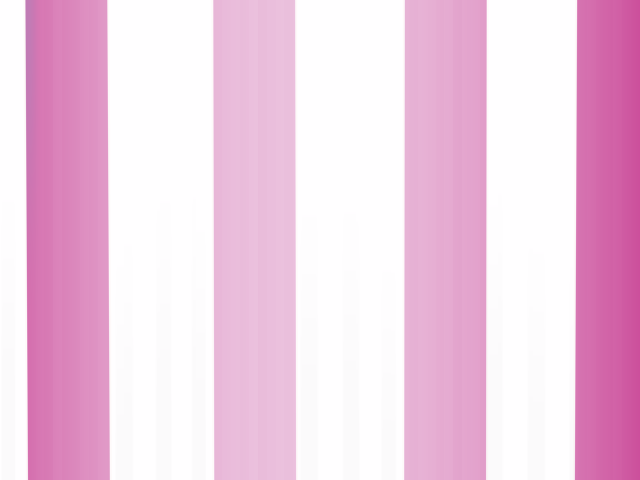
Reproduce this pattern procedurally as a Shadertoy shader.

```glsl
#define STRIPES 4
#define STRIPE_WIDTH 0.128
#define TILT 0.0025
#define SOFTNESS 0.0012
#define PEAK_X 0.46
#define PAPER vec3(0.999, 0.995, 0.999)
#define PALE_PINK vec3(0.92, 0.75, 0.865)
#define DEEP_PINK vec3(0.80, 0.31, 0.61)
#define MAUVE vec3(0.73, 0.50, 0.72)
#define BAND_COUNT 72.0
#define BAND_STRENGTH 0.012
#define SHADE_STRENGTH 0.016

// Left edge of a stripe: uneven pitch, with a slight lean toward the centre
float stripeStart(float i, float y) {
    float start = 0.0417 + 0.2923 * i + 0.00285 * i * (i - 1.0)
                - 0.00595 * i * (i - 1.0) * (i - 2.0);
    return start + TILT * (1.6 - i) * (0.5 - y);
}

float layeredSines(float x) {
    return 0.5 * sin(x * 2.3) + 0.3 * sin(x * 5.1 + 1.7) + 0.2 * sin(x * 9.7 + 0.6);
}

// Pink fades from both sides toward a pale peak
vec3 pinkTone(float x) {
    float d = x - PEAK_X;
    float falloff = d < 0.0 ? 4.1 : 3.39;
    return mix(DEEP_PINK, PALE_PINK, 1.0 - falloff * d * d);
}

// Faint grey columns gathering toward the bottom
vec3 paperTone(vec2 uv) {
    float column = floor(uv.x * 36.0);
    float top = 0.48 + 0.2 * layeredSines(column * 1.37);
    float fade = 1.0 - smoothstep(top - 0.45, top + 0.1, uv.y);
    float columns = smoothstep(0.1, 0.5, sin(uv.x * 107.0 + 0.7 * sin(uv.x * 19.0)));
    return PAPER - SHADE_STRENGTH * fade * columns;
}

void mainImage(out vec4 fragColor, in vec2 fragCoord) {
    vec2 uv = fragCoord / iResolution.xy;
    float blur = max(SOFTNESS, 0.75 / iResolution.x);

    // Fine vertical banding within the ink
    float band = layeredSines(floor(uv.x * BAND_COUNT));
    vec3 ink = pinkTone(uv.x) + BAND_STRENGTH * band * vec3(0.5, 1.0, 0.7);

    vec3 color = paperTone(uv);
    for (int i = 0; i < STRIPES; i++) {
        float x = uv.x - stripeStart(float(i), uv.y);
        float edge = abs(x - 0.5 * STRIPE_WIDTH) - 0.5 * STRIPE_WIDTH;
        float cover = 1.0 - smoothstep(-blur, blur, edge);

        // Mauve wear on the first stripe, strongest at the top left
        float wear = i == 0 ? 1.0 - smoothstep(0.004, 0.024, x) : 0.0;
        wear *= 0.75 * smoothstep(0.3, 1.0, uv.y);
        color = mix(color, mix(ink, MAUVE, wear), cover);

        // Thin warm fringe just outside each edge
        float fringe = exp(-pow((edge - 1.5 * blur) / blur, 2.0));
        color -= 0.025 * fringe * vec3(0.2, 0.8, 1.0);
    }
    fragColor = vec4(clamp(color, 0.0, 1.0), 1.0);
}
```
